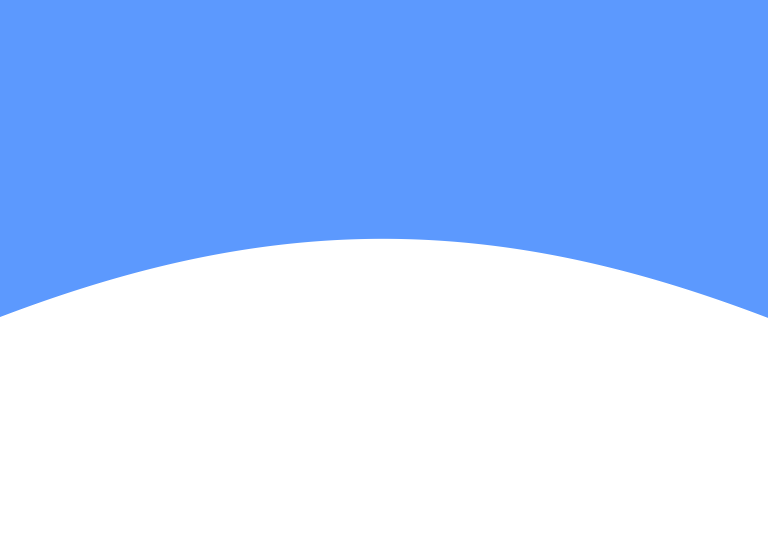
A WebGL 1 fragment shader for this background:

```glsl
precision highp float;
// A flat blue sky above a broad, gently curved white hill.

uniform vec2 u_resolution;

// Height of the hill's rim; x runs from -1 to 1 across the canvas.
float hillHeight(float x) {
  float x2 = x * x;
  return 0.561 - 0.1547 * x2 + 0.0101 * x2 * x2;
}

void main() {
  vec2 uv = gl_FragCoord.xy / u_resolution;
  vec3 skyBlue = vec3(0.361, 0.6, 0.995);
  vec3 hillWhite = vec3(1.0);

  // Height above the rim in pixels, for a one-pixel soft edge.
  float above = (uv.y - hillHeight(2.0 * (uv.x - 0.4985))) * u_resolution.y;
  float sky = clamp(above + 0.5, 0.0, 1.0);

  gl_FragColor = vec4(mix(hillWhite, skyBlue, sky), 1.0);
}
```
